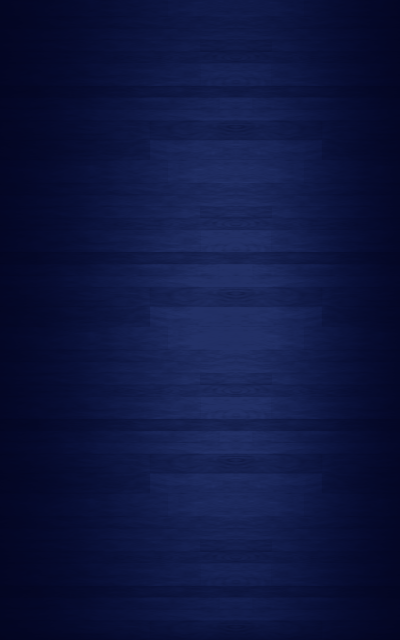
Give the GLSL for this texture, as a Shadertoy shader.

```glsl
// Navy wooden planks with mirrored grain, lit by a soft vertical glow.

const vec3 EDGE_COLOR = vec3(0.011, 0.018, 0.122);
const vec3 CORE_COLOR = vec3(0.130, 0.184, 0.392);
const vec3 RAMP_POWER = vec3(1.45, 1.2, 0.95);   // per-channel response to light
const vec2 GLOW_CENTER = vec2(0.58, 0.50);
const float GLOW_LEFT = 0.38;
const float GLOW_RIGHT = 0.29;
const float GLOW_HEIGHT = 0.63;
const float MIRROR_X = 0.59;
const float PERIOD = 0.2604;                     // height of one set of planks
const float FIRST_ROW = 0.134;                   // distance of a set from the top
const float TONE_SCALE = 0.80;
const float SEAM_DEPTH = 0.07;
const float GRAIN_DEPTH = 0.26;
const float RING_DEPTH = 0.11;

// Planks from the top of a set: start, inner tone, outer tone, joint distance
const int ROWS = 11;
const vec4 PLANKS[ROWS] = vec4[ROWS](
    vec4(0.000, -0.19, -0.19, 0.50),
    vec4(0.070, 0.05, 0.01, 0.042),
    vec4(0.140, 0.03, 0.03, 0.50),
    vec4(0.210, -0.14, -0.07, 0.215),
    vec4(0.325, 0.07, -0.12, 0.215),
    vec4(0.445, 0.08, 0.02, 0.171),
    vec4(0.585, -0.05, -0.05, 0.50),
    vec4(0.655, 0.02, 0.02, 0.50),
    vec4(0.725, -0.08, 0.01, 0.089),
    vec4(0.795, -0.06, -0.06, 0.50),
    vec4(0.865, 0.05, 0.02, 0.089));

float hash(vec2 p) {
    return fract(sin(dot(p, vec2(127.1, 311.7))) * 43758.5453);
}

float noise(vec2 p) {
    vec2 cell = floor(p);
    vec2 f = fract(p);
    f = f * f * (3.0 - 2.0 * f);
    float low = mix(hash(cell), hash(cell + vec2(1.0, 0.0)), f.x);
    float high = mix(hash(cell + vec2(0.0, 1.0)), hash(cell + 1.0), f.x);
    return mix(low, high, f.y);
}

// Fine fibres stretched along the plank, centred on zero
float fibres(vec2 p) {
    float sum = 0.0;
    float weight = 0.5;
    for (int i = 0; i < 3; i++) {
        sum += weight * (noise(p) - 0.5);
        p = p * vec2(2.4, 1.7) + 17.3;
        weight *= 0.7;
    }
    return sum;
}

// Flattened, broken growth rings that fade away from their centre
float rings(vec2 p, vec2 center, vec2 radius, float count, float wobble) {
    float d = length((p - center) / radius) + 0.45 * wobble;
    float line = 0.5 + 0.5 * sin(6.2832 * count * d);
    float breaks = 0.4 + 0.9 * noise(p * vec2(60.0, 90.0));
    return line * line * breaks * (1.0 - smoothstep(0.4, 1.2, d));
}

float glow(vec2 uv) {
    vec2 d = uv - GLOW_CENTER;
    d.x /= d.x < 0.0 ? GLOW_LEFT : GLOW_RIGHT;
    d.y /= GLOW_HEIGHT;
    return exp(-dot(d, d));
}

void mainImage(out vec4 fragColor, in vec2 fragCoord) {
    vec2 uv = fragCoord / iResolution.xy;
    float side = abs(uv.x - MIRROR_X);
    float v = fract((1.0 - uv.y - FIRST_ROW) / PERIOD);
    float soft = 0.7 / (iResolution.y * PERIOD);
    float softX = 0.7 / iResolution.x;

    // Plank tones, joints and seams
    float tone = 0.0;
    float row = 0.0;
    float joint = 1.0;
    float seam = min(v, 1.0 - v);
    for (int i = 0; i < ROWS; i++) {
        vec4 plank = PLANKS[i];
        float outer = smoothstep(plank.w - softX, plank.w + softX, side);
        float inside = i == 0 ? 1.0 : smoothstep(plank.x - soft, plank.x + soft, v);
        tone = mix(tone, mix(plank.y, plank.z, outer), inside);
        seam = min(seam, abs(v - plank.x));
        if (v >= plank.x) {
            row = float(i);
            joint = abs(side - plank.w);
        }
    }
    float seamLine = 1.0 - smoothstep(0.001, 0.004 + soft, seam);
    float jointLine = 1.0 - smoothstep(0.0, 0.001 + softX, joint);
    float seamFade = 0.5 + 0.7 * noise(vec2(side * 12.0, row * 7.3));
    tone *= TONE_SCALE;
    tone -= SEAM_DEPTH * max(seamLine * seamFade, 0.5 * jointLine);

    // Wood grain, repeated in every set: fine fibres and slow streaks
    vec2 wood = vec2(side, v);
    float warp = noise(vec2(side * 14.0 + row * 5.7, v * 18.0)) - 0.5;
    float bend = v + 0.03 * warp;
    float fibre = fibres(vec2(side * 26.0 + row * 9.1, bend * 62.0));
    float streak = noise(vec2(side * 5.0 + row * 3.3, bend * 34.0)) - 0.5;
    tone += GRAIN_DEPTH * (fibre + 0.25 * streak);

    // Knot eye, long cathedral figure and short arches
    float figure = 0.0;
    if (row == 3.0) {
        figure = rings(wood, vec2(0.0, 0.245), vec2(0.075, 0.040), 3.0, warp);
        figure += 0.6 * rings(wood, vec2(0.0, 0.245), vec2(0.21, 0.085), 5.0, warp);
    } else if (row == 8.0 || row == 9.0) {
        figure = 0.8 * rings(wood, vec2(0.0, 0.83), vec2(0.10, 0.07), 4.0, warp);
        figure += 0.7 * rings(wood, vec2(0.22, 0.83), vec2(0.14, 0.035), 4.0, warp);
    } else if (row == 10.0) {
        figure = 0.6 * rings(wood, vec2(0.0, 0.98), vec2(0.085, 0.10), 4.0, warp);
    }
    tone -= RING_DEPTH * figure;

    // Light and colour
    float light = clamp(glow(uv) * (1.0 + tone), 0.0, 1.0);
    light *= mix(0.75, 1.0, smoothstep(0.0, 0.02, uv.y));
    vec3 color = mix(EDGE_COLOR, CORE_COLOR, pow(vec3(light), RAMP_POWER));
    color *= 1.0 + 0.25 * tone;
    fragColor = vec4(color, 1.0);
}
```
